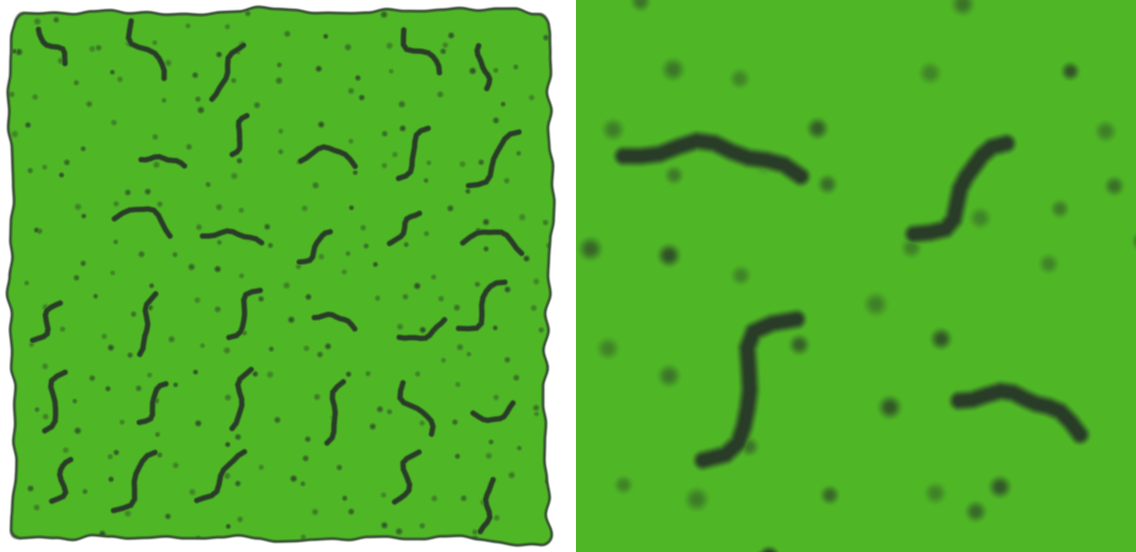
Left, the full canvas; right, a detail of the centre.
Reproduce this texture procedurally as a Shadertoy shader.

```glsl
// A ragged, outlined patch of green turf on white, with dark curled grass strokes
// and soft specks. Strokes are polylines along bent axes in a jittered grid, specks
// are scattered in a finer grid, and the border is a box displaced by noise.

#define GRASS vec3(0.31, 0.715, 0.15)
#define INK vec3(0.16, 0.235, 0.155)
#define PAPER vec3(1.0)
#define MARGIN 0.021
#define STROKE_GRID 6.0
#define STROKE_SHARE 0.88
#define STROKE_RADIUS 0.0048
#define SPECK_GRID 17.0
#define SPECK_SHARE 0.86
#define SPECK_RADIUS 0.0068
#define OUTLINE_RADIUS 0.0024
#define SOFTNESS 0.0029

float hash(vec2 p) {
    return fract(sin(dot(p, vec2(127.1, 311.7))) * 43758.5453);
}

float noise(float x, float seed) {
    float i = floor(x), f = fract(x);
    return mix(hash(vec2(i, seed)), hash(vec2(i + 1.0, seed)), f * f * (3.0 - 2.0 * f));
}

float coverage(float d) {
    return 1.0 - smoothstep(-SOFTNESS, SOFTNESS, d);
}

float segment(vec2 p, vec2 a, vec2 b) {
    vec2 pa = p - a, ba = b - a;
    return length(pa - ba * clamp(dot(pa, ba) / dot(ba, ba), 0.0, 1.0));
}

// Signed distance to the rough border, negative inside
float ragged(float x, float seed) {
    float slow = noise(x * 6.0, seed) - 0.5;
    float fine = noise(x * 30.0, seed + 7.0) - 0.5;
    return 0.016 * slow + 0.012 * fine;
}

float patchDistance(vec2 p, vec2 size) {
    vec2 q = p - 0.5 * size;
    vec2 side = step(0.0, q);
    vec2 wobble = vec2(ragged(p.y, 3.0 + side.x), ragged(p.x, 23.0 + side.y));
    float corner = 0.02;
    vec2 e = abs(q) + wobble - 0.5 * size + MARGIN + corner;
    return length(max(e, 0.0)) + min(max(e.x, e.y), 0.0) - corner;
}

// Point on a bent stroke for t in -0.5 .. 0.5: an S curve or an arch
vec2 strokePoint(float t, float len, float bend, float arch, float phase) {
    float curve = mix(sin(6.283 * t), 2.0 * cos(3.1416 * t) - 1.0, arch);
    float quiver = 0.025 * sin(13.0 * t + phase);
    return len * vec2(t, bend * curve + quiver);
}

float strokeDistance(vec2 p, vec2 origin, vec2 cellSize) {
    vec2 base = floor((p - origin) / cellSize);
    float d = 1.0;
    for (int j = -1; j <= 1; j++)
    for (int i = -1; i <= 1; i++) {
        vec2 id = base + vec2(i, j);
        bool outside = any(lessThan(id, vec2(0.0))) || any(greaterThan(id, vec2(STROKE_GRID - 0.5)));
        if (outside || hash(id + 41.0) > STROKE_SHARE) continue;

        vec2 jitter = vec2(hash(id + 5.3), hash(id + 9.7)) - 0.5;
        vec2 q = p - origin - (id + 0.5 + 0.36 * jitter) * cellSize;
        if (length(q) > 0.11) continue;

        // Most strokes lean right, some lean left, some lie flat as arches
        float kind = hash(id + 17.1), turn = hash(id + 23.9);
        float arch = step(kind, 0.22);
        float angle = mix(0.75, 1.45, turn);
        if (kind > 0.86) angle = mix(1.7, 2.3, turn);
        if (arch > 0.5) angle = mix(-0.35, 0.45, turn);
        float len = mix(0.075, 0.138, hash(id + 31.3)) * mix(1.0, 0.85, arch);
        float bend = mix(0.05, 0.17, hash(id + 37.7));
        if (arch > 0.5 && turn > 0.55) bend = -bend;
        float phase = 6.283 * hash(id + 53.1);

        float c = cos(angle), s = sin(angle);
        q = vec2(c * q.x + s * q.y, c * q.y - s * q.x);
        vec2 a = strokePoint(-0.5, len, bend, arch, phase);
        for (int k = 1; k <= 10; k++) {
            vec2 b = strokePoint(float(k) / 10.0 - 0.5, len, bend, arch, phase);
            d = min(d, segment(q, a, b));
            a = b;
        }
    }
    return d;
}

// Darkness of the blurred specks
float specks(vec2 p, vec2 origin, vec2 cellSize) {
    vec2 base = floor((p - origin) / cellSize);
    float dark = 0.0;
    for (int j = -1; j <= 1; j++)
    for (int i = -1; i <= 1; i++) {
        vec2 id = base + vec2(i, j);
        if (hash(id + 71.0) > SPECK_SHARE) continue;
        vec2 spot = vec2(hash(id + 61.7), hash(id + 67.3));
        vec2 q = p - origin - (id + spot) * cellSize;
        float strength = mix(0.4, 0.85, pow(hash(id + 83.9), 1.8));
        float radius = SPECK_RADIUS * mix(0.85, 1.15, hash(id + 89.1));
        dark = max(dark, strength * (1.0 - smoothstep(0.15, 1.2, length(q) / radius)));
    }
    return dark;
}

void mainImage(out vec4 fragColor, in vec2 fragCoord) {
    vec2 p = fragCoord / iResolution.y;
    vec2 size = vec2(iResolution.x / iResolution.y, 1.0);
    vec2 origin = vec2(MARGIN + 0.012);
    vec2 field = size - 2.0 * origin;

    float border = patchDistance(p, size);
    float stroke = coverage(strokeDistance(p, origin, field / STROKE_GRID) - STROKE_RADIUS);
    float speck = specks(p, origin, field / SPECK_GRID);

    vec3 color = mix(GRASS, INK, max(stroke, speck));
    color = mix(PAPER, color, coverage(border));
    color = mix(color, INK, 0.9 * coverage(abs(border) - OUTLINE_RADIUS));
    fragColor = vec4(color, 1.0);
}
```
